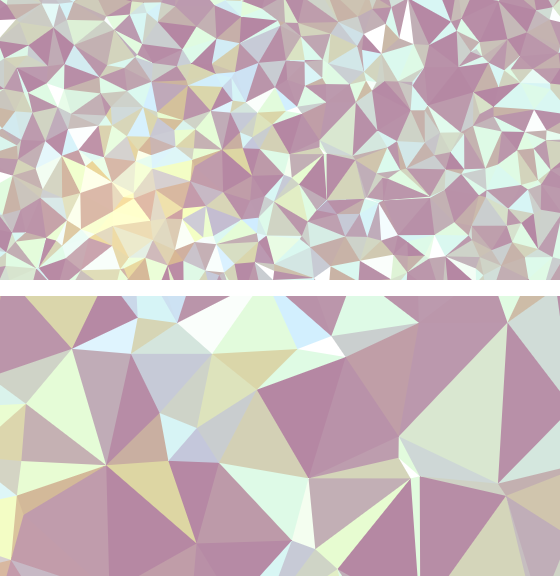
Top: the whole. Bottom: its middle third, enlarged.
This background is drawn by a Shadertoy shader. Its source:

```glsl
// Iridescent crystal foil: a Delaunay mesh over scattered sites, one tint per facet.
// Each pixel walks from its nearest site across the mesh to the facet holding it,
// then blends with the neighbouring facet along the closest edge.

const float ROWS = 13.0;   // mesh cells per canvas height
const int SIDE = 7;        // width of the searched block of cells
const int COUNT = SIDE * SIDE;

vec2 site[COUNT];
ivec2 corner;

// Integer hash giving two values in 0..1
vec2 hash2(ivec2 cell) {
    uvec2 v = uvec2(cell) * 1664525u + 1013904223u;
    for (int i = 0; i < 2; i++) {
        v.x += v.y * 1664525u;
        v.y += v.x * 1664525u;
        v ^= v >> 16u;
    }
    return vec2(v) / 4294967296.0;
}

ivec2 cellOf(int i) {
    return corner + ivec2(i % SIDE, i / SIDE);
}

float cross2(vec2 a, vec2 b) {
    return a.x * b.y - a.y * b.x;
}

// Signed distance from the line a-b, positive on its left
float leftOf(int a, int b, vec2 p) {
    vec2 edge = site[b] - site[a];
    return cross2(edge, p - site[a]) / max(length(edge), 1e-5);
}

int nearestSite(vec2 p, int skip) {
    int best = 0;
    float bestDist = 1e9;
    for (int i = 0; i < COUNT; i++) {
        vec2 d = site[i] - p;
        float dist = dot(d, d);
        if (i != skip && dist < bestDist) { bestDist = dist; best = i; }
    }
    return best;
}

// Delaunay apex left of a-b: the site that sees the edge under the widest angle
int apex(int a, int b) {
    int best = a;
    float bestCot = 1e9;
    for (int i = 0; i < COUNT; i++) {
        if (i == a || i == b) continue;
        vec2 toA = site[a] - site[i], toB = site[b] - site[i];
        float area = cross2(toA, toB);
        if (area < 1e-6) continue;
        float cot = dot(toA, toB) / area;
        if (cot < bestCot) { bestCot = cot; best = i; }
    }
    return best;
}

vec3 facetColor(int a, int b, int c) {
    ivec2 id = cellOf(a) + cellOf(b) + cellOf(c);
    vec2 rnd = hash2(id + ivec2(907, 433));
    float area = 0.5 * abs(cross2(site[b] - site[a], site[c] - site[a]));
    vec2 center = (site[a] + site[b] + site[c]) / (3.0 * ROWS);

    // Small facets catch more light; a warm glow lifts the lower left
    vec2 toGlow = center - vec2(0.46, 0.25), toFoil = center - vec2(0.72, 0.38);
    float glow = exp(-dot(toGlow, toGlow) / 0.05);
    float foil = 0.3 + 0.7 * exp(-dot(toFoil, toFoil) / 0.3);
    float tone = pow(rnd.x, 0.45 + 0.65 * area);
    tone = mix(tone, 1.0, 0.5 * glow);

    // Mauve, tan, sage and mint
    vec3 col = mix(vec3(0.71, 0.53, 0.64), vec3(0.74, 0.61, 0.68), smoothstep(0.0, 0.34, tone));
    col = mix(col, vec3(0.77, 0.70, 0.69), smoothstep(0.32, 0.42, tone));
    col = mix(col, vec3(0.81, 0.83, 0.78), smoothstep(0.50, 0.62, tone));
    col = mix(col, vec3(0.86, 0.98, 0.93), smoothstep(0.72, 0.82, tone));

    // Shift to yellow or to lilac and cyan, then white glints
    float warmth = (2.0 * rnd.y - 1.0) * foil + 0.8 * glow;
    vec3 shift = warmth > 0.0 ? vec3(0.06, 0.01, -0.15) : vec3(0.06, 0.07, -0.11);
    col += warmth * shift * smoothstep(0.2, 0.6, tone);
    col += glow * vec3(0.1, 0.03, 0.0);
    return clamp(mix(col, vec3(1.0), smoothstep(0.94, 0.99, tone) * (1.0 - 0.6 * glow)), 0.0, 1.0);
}

void mainImage(out vec4 fragColor, in vec2 fragCoord) {
    float pixel = ROWS / iResolution.y;
    vec2 p = fragCoord * pixel;

    // Scatter one strongly jittered site per cell
    corner = ivec2(floor(p)) - SIDE / 2;
    for (int i = 0; i < COUNT; i++) {
        ivec2 cell = cellOf(i);
        site[i] = vec2(cell) + 0.5 + 1.6 * (hash2(cell) - 0.5);
    }

    // Start on a mesh edge with p on its left, then walk towards p
    int a = nearestSite(p, -1);
    int b = nearestSite(site[a], a);
    if (leftOf(a, b, p) < 0.0) { int t = a; a = b; b = t; }
    int c = apex(a, b);
    for (int i = 0; i < 14; i++) {
        if (leftOf(b, c, p) < 0.0) a = c;
        else if (leftOf(c, a, p) < 0.0) b = c;
        else break;
        c = apex(a, b);
    }
    vec3 col = facetColor(a, b, c);

    // Smooth the closest edge
    float ab = leftOf(a, b, p), bc = leftOf(b, c, p), ca = leftOf(c, a, p);
    float dist = min(ab, min(bc, ca));
    if (dist < 0.5 * pixel) {
        int from = dist == ab ? a : dist == bc ? b : c;
        int to = dist == ab ? b : dist == bc ? c : a;
        vec3 other = facetColor(to, from, apex(to, from));
        col = mix(other, col, clamp(0.5 + dist / pixel, 0.0, 1.0));
    }
    fragColor = vec4(col, 1.0);
}
```
